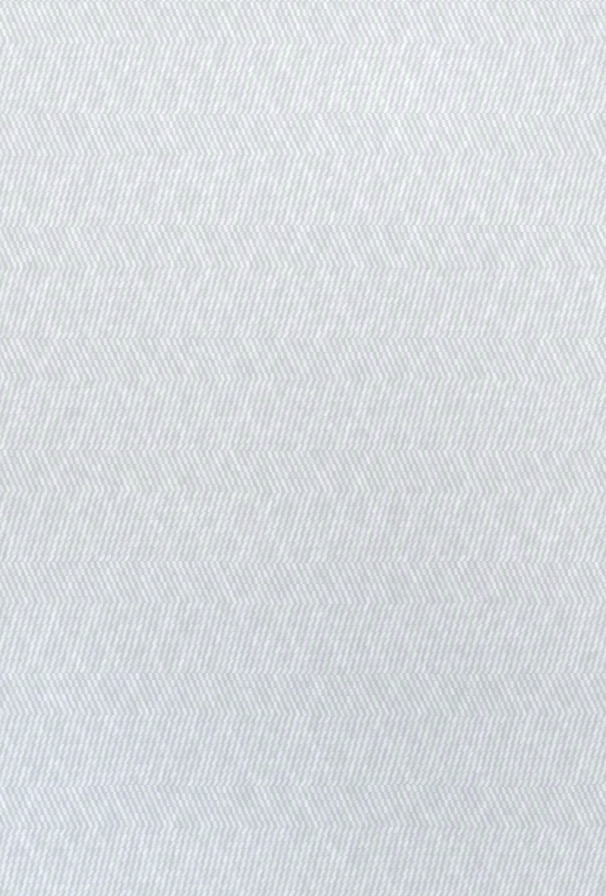
Reproduce this texture procedurally as a WebGL 1 fragment shader.

```glsl
precision highp float;
uniform vec2 u_resolution;

float hash(vec2 p) {
    p = fract(p * vec2(0.1031, 0.1137));
    p += dot(p, p.yx + 33.33);
    return fract((p.x + p.y) * p.x * 7.13);
}

float noise(vec2 p) {
    vec2 i = floor(p), f = fract(p);
    f = f * f * (3.0 - 2.0 * f);
    return mix(mix(hash(i), hash(i + vec2(1.0, 0.0)), f.x),
               mix(hash(i + vec2(0.0, 1.0)), hash(i + 1.0), f.x), f.y);
}

float segmentDistance(vec2 p, vec2 halfSpan) {
    float along = clamp(dot(p, halfSpan) / dot(halfSpan, halfSpan), -1.0, 1.0);
    return length(p - halfSpan * along);
}

// Slanted threads whose row offsets fold back and forth into chevrons
float stitches(vec2 weave, float blur) {
    float row = floor(weave.y);
    float step16 = mod(row, 16.0);
    float rising = step(step16, 9.5);
    float shift = mix((step16 - 10.0) * 0.5 - 3.0, -step16 * 0.3, rising);
    float x = weave.x + shift;
    vec2 id = vec2(floor(x), row);
    vec2 local = vec2(fract(x), fract(weave.y)) - 0.5;
    float lean = mix(-0.1, 0.2, rising) + 0.1 * (hash(id + 7.0) - 0.5);
    float width = 0.19 + 0.08 * hash(id + 31.0);
    float d = segmentDistance(local, vec2(lean, 0.34)) - width;
    return (1.0 - smoothstep(-blur, blur, d)) * (0.65 + 0.35 * hash(id));
}

void main() {
    vec2 uv = gl_FragCoord.xy / u_resolution;
    vec2 count = vec2(96.0, 128.0);
    vec2 weave = uv * count;
    weave += 0.5 * vec2(noise(uv * vec2(7.0, 11.0)), noise(uv * 9.0 + 20.0));

    // Thread relief
    float blur = max(0.16, 0.6 * count.y / u_resolution.y);
    float thread = stitches(weave, blur);

    // Faint lozenges across groups of stitches
    vec2 lozenge = abs(fract(weave / vec2(6.0, 10.0)) - 0.5);
    float ridge = 1.0 - smoothstep(0.04, 0.16, abs(lozenge.x + lozenge.y - 0.5));

    // Broad, uneven daylight
    float light = mix(-0.012, 0.022, smoothstep(0.45, 1.0, uv.y));
    light -= 0.025 * exp(-12.0 * dot(uv - vec2(0.7, 0.13), uv - vec2(0.7, 0.13)));
    light += 0.024 * (noise(uv * vec2(3.0, 4.5) + 5.0) - 0.5);
    float cool = smoothstep(0.5, 0.1, uv.y) * (1.0 - 0.6 * uv.x);

    vec3 cloth = mix(vec3(0.815, 0.83, 0.84), vec3(0.925, 0.935, 0.95), thread);
    cloth += light + 0.018 * (ridge - 0.4);
    cloth += cool * vec3(-0.012, 0.0, 0.014);

    // Fine fibre grain with a slight pink and blue tint
    float grain = noise(weave * vec2(1.7, 1.3) + 40.0) - 0.5;
    float tint = noise(weave * 0.8 + 90.0) - 0.5;
    cloth += 0.04 * grain + tint * vec3(0.014, -0.012, 0.024);

    gl_FragColor = vec4(clamp(cloth, 0.0, 1.0), 1.0);
}
```
